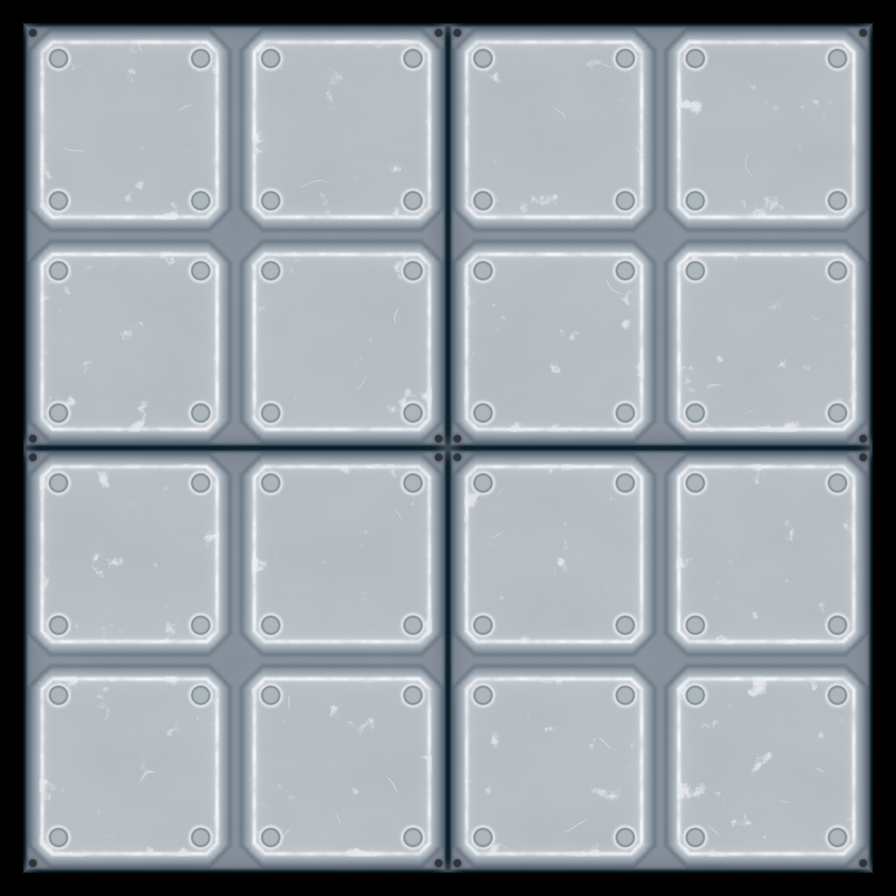
Give the GLSL for this texture, as a three.js fragment shader.

```glsl
// Worn steel floor: 2x2 panels of four bevelled, riveted plates inside a black border.
varying vec2 vUv;

const float MARGIN = 0.0262;      // border width in canvas units
const float PLATES = 4.0;         // plates across and down; lengths below are in plates
const float SOFT = 0.006;
const float FACE_HALF = 0.412;
const float BEVEL_HALF = 0.473;
const float RIVET_OFFSET = 0.335;
const float RIVET_RADIUS = 0.041;
const float BOLT_INSET = 0.044;
const float BOLT_RADIUS = 0.019;

const vec3 FACE = vec3(0.715, 0.745, 0.77);
const vec3 RIVET = vec3(0.68, 0.715, 0.73);
const vec3 BEVEL_LIGHT = vec3(0.68, 0.72, 0.75);
const vec3 BEVEL_DARK = vec3(0.52, 0.57, 0.61);
const vec3 GUTTER = vec3(0.53, 0.565, 0.605);
const vec3 CREASE = vec3(0.39, 0.44, 0.49);
const vec3 SEAM = vec3(0.03, 0.11, 0.16);
const vec3 BOLT = vec3(0.20, 0.21, 0.22);
const vec3 BARE = vec3(0.92, 0.93, 0.945);

vec2 gradient(vec2 cell) {
  float angle = 6.28318 * fract(sin(dot(cell, vec2(127.1, 311.7))) * 43758.55);
  return vec2(cos(angle), sin(angle));
}

float gradientNoise(vec2 p) {
  vec2 i = floor(p), f = fract(p);
  vec2 u = f * f * f * (f * (f * 6.0 - 15.0) + 10.0);
  vec2 e = vec2(1.0, 0.0);
  float low = mix(dot(gradient(i), f), dot(gradient(i + e.xy), f - e.xy), u.x);
  float high = mix(dot(gradient(i + e.yx), f - e.yx), dot(gradient(i + e.xx), f - e.xx), u.x);
  return mix(low, high, u.y);
}

float fbm(vec2 p) {
  float sum = 0.0, gain = 0.5;
  for (int i = 0; i < 5; i++) {
    sum += gain * gradientNoise(p);
    p = mat2(1.6, 1.2, -1.2, 1.6) * p + 7.3;
    gain *= 0.55;
  }
  return sum;
}

// Signed distance to a square with its corners cut off
float cutSquare(vec2 p, float halfSize, float cut) {
  vec2 a = abs(p);
  return max(max(a.x, a.y) - halfSize, (a.x + a.y - 2.0 * halfSize + cut) * 0.7071);
}

float fill(float d) {
  return 1.0 - smoothstep(-SOFT, SOFT, d);
}

float glow(float d, float width) {
  return exp(-d * d / (width * width));
}

// Gutter, bevel and flat face of one plate
vec3 plateColor(vec2 q, float face, float bevel) {
  vec3 slope = mix(BEVEL_LIGHT, BEVEL_DARK, smoothstep(0.0, 0.055, face));
  float miter = abs(abs(q.x) - abs(q.y));
  slope += 0.05 * (1.0 - smoothstep(0.035, 0.055, miter));
  vec3 color = mix(GUTTER, slope, fill(bevel));
  color = mix(color, CREASE, 0.65 * glow(bevel, 0.012));
  return mix(color, FACE, fill(face));
}

// Chipped paint, denser along the face edge, plus a few hairline scratches
float wearAmount(vec2 p, float face) {
  float rim = exp(-abs(face) / 0.03);
  float chips = smoothstep(0.25, 0.42, fbm(p * 6.5) + 0.15 * rim);
  float hairline = 1.0 - smoothstep(0.0, 0.025, abs(gradientNoise(p * vec2(4.0, 5.0) + 31.0)));
  float patches = smoothstep(0.30, 0.5, gradientNoise(p * 6.0 + 57.0));
  return max(0.8 * chips, 0.5 * hairline * patches) * fill(face - 0.012);
}

vec3 addRivet(vec3 color, float d) {
  color = mix(color, BARE, 0.8 * glow(d - 0.009, 0.010));
  color = mix(color, RIVET, fill(d));
  return mix(color, CREASE, 0.6 * glow(d, 0.006));
}

void main() {
  vec2 p = (vUv - MARGIN) / (1.0 - 2.0 * MARGIN) * PLATES;
  vec2 plate = fract(p) - 0.5;
  vec2 panelEdge = 1.0 - abs(mod(p, 2.0) - 1.0);
  float face = cutSquare(plate, FACE_HALF, 0.05);
  float bevel = cutSquare(plate, BEVEL_HALF, 0.10);

  // Plate with uneven, cloudy tone
  vec3 color = plateColor(plate, face, bevel);
  color += 0.025 * fbm(p * vec2(2.0, 3.0) + 11.0);

  // Polished rim and worn paint
  float rimVariation = clamp(0.8 + 1.1 * fbm(p * 9.0 + 19.0), 0.35, 1.0);
  color = mix(color, BARE, 0.28 * exp(-abs(face) / 0.025));
  color = mix(color, BARE + 0.04, rimVariation * glow(face, 0.010));
  color = mix(color, BARE, wearAmount(p, face));

  // Rivets in the plate corners, bolts in the panel corners
  color = addRivet(color, length(abs(plate) - RIVET_OFFSET) - RIVET_RADIUS);
  float bolt = length(panelEdge - BOLT_INSET) - BOLT_RADIUS;
  color = mix(color, CREASE, 0.5 * glow(max(bolt, 0.0), 0.012));
  color = mix(color, BOLT, fill(bolt));

  // Dark seam around each panel, fading where seams cross
  float seam = min(panelEdge.x, panelEdge.y);
  float crossing = smoothstep(0.0, 0.08, length(panelEdge));
  float shade = 0.9 * glow(seam, 0.016) + 0.25 * exp(-seam / 0.035);
  color = mix(color, SEAM, min(shade, 0.97) * mix(0.65, 1.0, crossing));

  // Black border
  vec2 board = abs(p - 0.5 * PLATES) - 0.5 * PLATES;
  gl_FragColor = vec4(color * fill(max(board.x, board.y)), 1.0);
}
```
